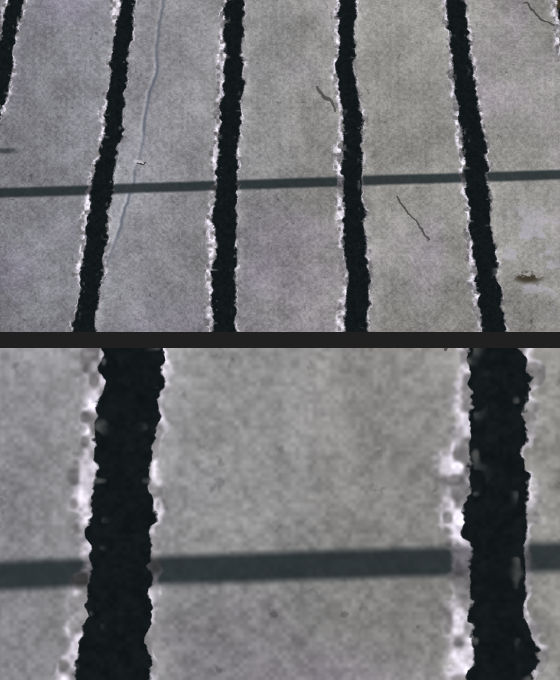
Top: the whole. Bottom: its middle third, enlarged.
Write a WebGL 1 fragment shader that draws this texture.

```glsl
precision highp float;
// Weathered concrete split by ragged, fanning grooves with chalky rims, crossed by a thin shadow.
uniform vec2 u_resolution;

float hash(vec2 p) {
  return fract(sin(dot(p, vec2(127.1, 311.7))) * 43758.5453);
}

float noise(vec2 p) {
  vec2 i = floor(p), f = fract(p);
  f = f * f * (3.0 - 2.0 * f);
  return mix(mix(hash(i), hash(i + vec2(1.0, 0.0)), f.x),
             mix(hash(i + vec2(0.0, 1.0)), hash(i + 1.0), f.x), f.y);
}

// Layered noise, centred near zero
float fbm(vec2 p) {
  float sum = 0.0, amp = 0.5;
  for (int i = 0; i < 4; i++) {
    sum += amp * (noise(p) - 0.5);
    p = p * 2.03 + 17.3;
    amp *= 0.5;
  }
  return sum;
}

// Coverage of a thin line from a to b
float hairline(vec2 p, vec2 a, vec2 b, float width, float px) {
  vec2 ab = b - a;
  float t = clamp(dot(p - a, ab) / dot(ab, ab), 0.0, 1.0);
  return 1.0 - smoothstep(width, width + px, length(p - a - ab * t));
}

void main() {
  vec2 p = gl_FragCoord.xy / u_resolution.y;
  float px = 1.5 / u_resolution.y;

  // Slab: mottled grey, cool on the left and warmer on the right
  float grain = noise(p * 230.0) + noise(p * 120.0 + 31.0) - 1.0;
  float tone = 0.54 + 0.24 * fbm(p * 3.0 + 4.0) + 0.15 * fbm(p * 15.0) + 0.085 * grain;
  vec3 color = tone * mix(vec3(0.99, 0.99, 1.04), vec3(1.01, 1.0, 0.98), smoothstep(0.2, 1.2, p.x));
  color += vec3(0.04, 0.025, 0.055) * smoothstep(0.0, 0.25, fbm(p * 4.0 + 40.0));
  color -= 0.09 * smoothstep(0.22, 0.34, fbm(p * 55.0 + 9.0));

  // Flaking patch with brown pits at the lower right
  float patchArea = 1.0 - smoothstep(0.04, 0.2, length((p - vec2(1.6, 0.23)) * vec2(1.0, 0.8)));
  float flakes = smoothstep(0.03, 0.15, fbm(p * vec2(24.0, 30.0) + 70.0));
  color = mix(color, vec3(0.72, 0.7, 0.76), 0.6 * patchArea * flakes);
  float pits = 1.0 - smoothstep(0.0, 0.03, length((p - vec2(1.59, 0.165)) * vec2(0.6, 1.5)) - 0.01);
  color = mix(color, vec3(0.25, 0.23, 0.19), pits * smoothstep(-0.03, 0.1, fbm(p * 45.0)));

  // Long bluish hairline, chipped halfway down
  float veinX = 0.25 + 0.41 * p.y - 0.17 * p.y * p.y + 0.025 * fbm(vec2(p.y * 14.0, 3.0));
  float vein = (p.x - veinX) / 0.005;
  float veinFade = smoothstep(0.19, 0.24, p.y) * (0.45 + 0.55 * noise(vec2(p.y * 16.0, 8.0)));
  color = mix(color, vec3(0.33, 0.36, 0.42), 0.75 * veinFade * exp(-vein * vein));
  color += 0.1 * veinFade * exp(-(vein + 1.7) * (vein + 1.7));
  vec2 chip = (p - vec2(0.408, 0.515)) * vec2(1.0, 1.2) + 0.055 * vec2(fbm(p * 38.0), fbm(p * 38.0 + 50.0));
  color = mix(color, vec3(0.78, 0.76, 0.79), 0.8 * (1.0 - smoothstep(0.008, 0.018, length(chip))));
  color = mix(color, vec3(0.28), hairline(chip, vec2(0.0, -0.012), vec2(0.025, -0.01), 0.002, px));

  // Short dark fissures
  vec2 bent = p + 0.04 * vec2(fbm(p * 22.0 + 5.0), fbm(p * 22.0 + 25.0));
  float fissure = hairline(bent, vec2(0.962, 0.73), vec2(1.01, 0.66), 0.0015, px);
  fissure = max(fissure, hairline(bent, vec2(1.195, 0.4), vec2(1.294, 0.276), 0.0008, px));
  fissure = max(fissure, hairline(bent, vec2(1.574, 1.0), vec2(1.66, 0.92), 0.0015, px));
  color = mix(color, vec3(0.25, 0.24, 0.24), 0.75 * fissure);

  // Cast shadow, plus a faint stub at the left edge
  float bar = abs(p.y - 0.419 - 0.033 * p.x + 0.004 * fbm(p * 9.0));
  float shade = 1.0 - smoothstep(0.009, 0.02, bar);
  float stub = (1.0 - smoothstep(0.003, 0.012, abs(p.y - 0.546))) * (1.0 - smoothstep(0.02, 0.075, p.x));
  shade = max(shade, 0.7 * stub);
  color = mix(color, vec3(0.16, 0.19, 0.2) + 0.15 * (tone - 0.54), 0.92 * shade);

  // Nearest groove: spacing widens toward the bottom
  float spacing = mix(0.41, 0.33, p.y), start = mix(-0.15, 0.05, p.y);
  float id = floor((p.x - start) / spacing + 0.5);
  float offset = p.x - start - id * spacing - 0.03 * fbm(vec2(p.y * 5.0, id * 13.7));
  float side = step(0.0, offset);
  vec2 seed = vec2(id * 7.3 + side * 31.0, id * 3.1);
  float halfWidth = mix(0.034, 0.025, p.y) + 0.004 * (hash(vec2(id, 2.0)) - 0.5);
  float ragged = 0.026 * fbm(p * vec2(18.0, 32.0) + seed) + 0.012 * fbm(p * 85.0 + seed);
  float edge = abs(offset) - halfWidth + ragged;

  // Chalky broken rim, wider on the left side
  float rimWidth = mix(0.017, 0.008, side) + mix(0.045, 0.032, side) * fbm(vec2(p.y * 13.0, 5.0) + seed);
  rimWidth += 0.025 * (1.0 - side) * exp(-pow(length(p - vec2(0.63, 0.28)) / 0.06, 2.0));
  rimWidth = max(rimWidth, 0.002);
  float crumbs = noise(p * vec2(95.0, 80.0) + seed);
  float rim = 1.0 - smoothstep(rimWidth * 0.55, rimWidth * 1.2, edge + 0.014 * (crumbs - 0.5));
  vec3 chalk = mix(vec3(0.5, 0.49, 0.5), vec3(0.94, 0.91, 0.97), smoothstep(0.2, 0.75, crumbs));
  chalk *= 0.92 + 0.25 * grain;
  color = mix(color, chalk * (1.0 - 0.5 * shade), rim * mix(0.95, 0.75, side));
  float dust = 1.0 - smoothstep(0.0, 0.04, edge);
  color += 0.09 * dust * (1.0 - shade) * smoothstep(-0.1, 0.15, fbm(p * 30.0 + 11.0));

  // Dark interior with scattered grit
  vec3 deep = vec3(0.075, 0.095, 0.105) + 0.025 * grain;
  float grit = smoothstep(0.76, 0.95, noise(p * 75.0 + 60.0)) * smoothstep(-0.022, -0.002, edge);
  deep = mix(deep, vec3(0.42, 0.42, 0.41), 0.7 * grit);
  deep = mix(deep, vec3(0.3, 0.27, 0.2), step(4.5, id) * noise(p * 60.0));
  color = mix(deep, color, smoothstep(-px, px, edge));

  gl_FragColor = vec4(clamp(color, 0.0, 1.0), 1.0);
}
```
